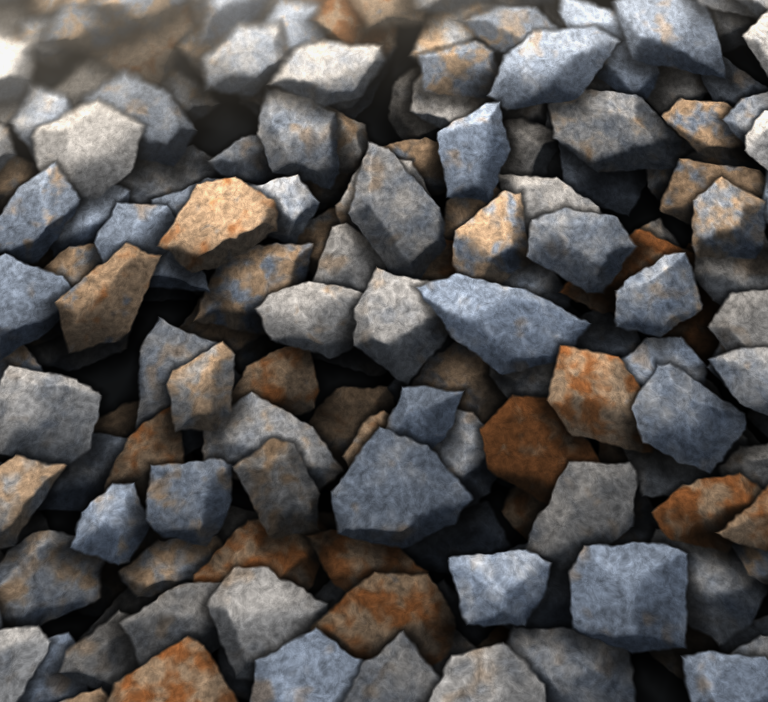
Reproduce this texture procedurally as a Shadertoy shader.

```glsl
// A pile of crushed grey and brown stones in low sunlight, hazy towards the top left.
const float TAU = 6.2831853;
const int FACETS = 7;
const int LAYERS = 3;
const vec3 GAP = vec3(0.065, 0.070, 0.075);
const vec3 BLUE_GREY = vec3(0.46, 0.50, 0.56);
const vec3 PALE_GREY = vec3(0.58, 0.57, 0.56);
const vec3 TAN = vec3(0.57, 0.48, 0.39);
const vec3 RUST = vec3(0.46, 0.29, 0.17);
const vec3 SUN = vec3(1.06, 1.0, 0.92);
const vec3 SKY = vec3(0.36, 0.39, 0.43);
const vec3 HAZE = vec3(0.92, 0.86, 0.77);

vec2 hash22(vec2 p) {
    vec3 q = fract(p.xyx * vec3(0.1031, 0.1030, 0.0973));
    q += dot(q, q.yzx + 33.33);
    return fract((q.xx + q.yz) * q.zy);
}

float gradientNoise(vec2 p) {
    vec2 i = floor(p), f = fract(p);
    vec2 u = f * f * f * (f * (f * 6.0 - 15.0) + 10.0);
    vec2 e = vec2(0.0, 1.0);
    float a = dot(hash22(i) * 2.0 - 1.0, f);
    float b = dot(hash22(i + e.yx) * 2.0 - 1.0, f - e.yx);
    float c = dot(hash22(i + e.xy) * 2.0 - 1.0, f - e.xy);
    float d = dot(hash22(i + e.yy) * 2.0 - 1.0, f - e.yy);
    return mix(mix(a, b, u.x), mix(c, d, u.x), u.y);
}

float fbm(vec2 p) {
    float sum = 0.0, amp = 1.0;
    for (int i = 0; i < 3; i++) {
        sum += amp * gradientNoise(p);
        p = mat2(1.6, 1.2, -1.2, 1.6) * p + 5.3;
        amp *= 0.6;
    }
    return sum;
}

// Faceted stone: xyz is the blended facet normal, w the signed outline distance.
vec4 stoneShape(vec2 p, vec2 id, float radius, float bevel) {
    vec2 tilt = hash22(id + 3.7) - vec2(0.5, 0.35);
    float topHeight = 0.27 - dot(tilt * 0.7, p);
    vec3 sum = vec3(tilt * 0.7, 1.0) * exp(-bevel * max(topHeight, -0.5));
    float dist = -9.0;
    for (int i = 0; i < FACETS; i++) {
        vec2 rnd = hash22(id + float(i) * vec2(17.0, 9.0) + 41.0);
        float angle = (float(i) + 0.9 * (rnd.x - 0.5)) * TAU / float(FACETS);
        vec2 dir = vec2(cos(angle), sin(angle));
        float inside = radius * mix(0.72, 1.1, rnd.y) - dot(dir, p);
        float slope = mix(0.5, 2.2, fract(rnd.x * 7.3 + rnd.y * 3.1));
        dist = max(dist, -inside);
        sum += normalize(vec3(dir * slope, 1.0)) * exp(-bevel * max(slope * inside, -0.5));
    }
    return vec4(normalize(sum), dist);
}

// Rock colour with mottling, rust stains and fine mineral grain.
vec3 rockColor(vec2 p, vec2 id, float detail) {
    vec2 rnd = hash22(id + 71.0);
    float mottle = fbm(p * 3.0 + id * 7.0);
    float grain = fbm(p * 13.0 + id * 3.0);
    vec3 color = mix(BLUE_GREY, PALE_GREY, smoothstep(0.2, 0.8, rnd.x + 0.4 * mottle));
    color = mix(color, TAN, smoothstep(0.66, 0.82, rnd.y + 0.25 * mottle));
    color = mix(color, RUST, smoothstep(0.88, 1.0, rnd.y + 0.2 * mottle));
    color = mix(color, TAN, 0.6 * smoothstep(0.2, 0.6, fbm(p * 2.0 - id * 5.0)));
    float tone = mix(0.72, 1.22, hash22(id + 23.0).x);
    return color * tone * (1.0 + detail * (0.28 * mottle + 0.42 * grain));
}

// Paints one stone, with its contact shadow, over the colour beneath.
vec3 paintStone(vec3 under, vec2 p, vec2 center, vec2 id, float shade, float sun, float blur) {
    vec2 rnd = hash22(id + 11.0);
    float turn = (rnd.x - 0.5) * 2.2;
    mat2 spin = mat2(cos(turn), -sin(turn), sin(turn), cos(turn));
    vec2 stretch = vec2(mix(1.0, 1.4, rnd.y), mix(1.0, 0.8, rnd.y));
    vec2 offset = p - center;
    float radius = mix(0.42, 0.62, hash22(id + 29.0).y);
    vec4 shape = stoneShape(spin * offset / stretch, id, radius, 45.0 / (1.0 + 8.0 * blur));
    float reach = mix(0.09, 0.34, smoothstep(0.3, -0.3, offset.y));
    under *= mix(0.28, 1.0, smoothstep(-0.02, reach, shape.w));
    if (shape.w > blur) return under;

    vec3 normal = vec3(shape.xy * spin, shape.z);
    float diffuse = max(dot(normal, normalize(vec3(-0.25, 0.75, 0.62))), 0.0);
    vec3 light = SKY * (0.65 + 0.5 * normal.z) + SUN * sun * diffuse;
    light *= mix(0.72, 1.0, smoothstep(-0.65, 0.1, offset.y));
    vec3 color = rockColor(p, id, 1.0 / (1.0 + 12.0 * blur)) * light * shade;
    return mix(under, color, smoothstep(blur, -blur, shape.w));
}

void mainImage(out vec4 fragColor, in vec2 fragCoord) {
    vec2 uv = fragCoord / iResolution.y;
    // Stones shrink with distance up the slope.
    vec2 ground = 6.2 * vec2((uv.x - 0.55) * (1.0 + 0.45 * uv.y), uv.y + 0.25 * uv.y * uv.y);
    float far = smoothstep(0.72, 1.05, uv.y - 0.22 * (uv.x - 0.4));
    float sun = mix(0.72, 1.55, smoothstep(0.35, 1.0, uv.y - 0.12 * (uv.x - 0.5)));
    float blur = 0.018 + 0.11 * far * far;
    vec2 rough = vec2(fbm(ground * 3.5), fbm(ground * 3.5 + 40.0));
    vec2 p = ground + 0.045 * rough;

    // Layers from deep to near; rows from far to near.
    vec3 color = GAP;
    for (int layer = 0; layer < LAYERS; layer++) {
        float level = float(layer) / float(LAYERS - 1);
        vec2 q = p + level * vec2(7.37, 4.61);
        for (int k = 0; k < 9; k++) {
            vec2 cell = floor(q) + vec2(k % 3 - 1, 1 - k / 3);
            vec2 id = cell + 60.0 + level * 200.0;
            if (hash22(id + 5.0).x > mix(0.95, 0.72, level)) continue;
            vec2 center = cell + 0.5 + 0.5 * (hash22(id) - 0.5);
            color = paintStone(color, q, center, id, mix(0.5, 1.0, sqrt(level)), sun, blur);
        }
    }
    color = mix(color, HAZE, 0.32 * far);
    fragColor = vec4(clamp(color, 0.0, 0.97), 1.0);
}
```
